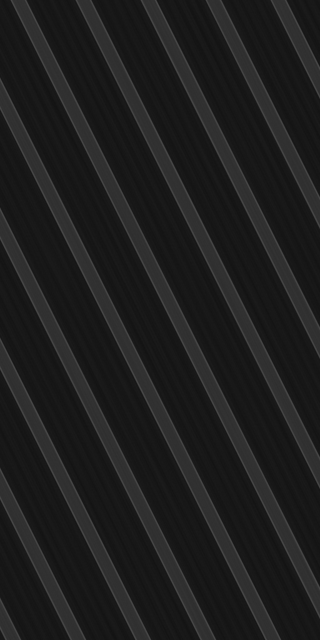
Write a Shadertoy shader that draws this pattern.

```glsl
// Lengths are in canvas widths, measured across the stripes
const vec2 STRIPE_NORMAL = vec2(0.8944, 0.4472);
const float PERIOD = 0.1817;
const float FIRST_CENTER = 0.0373;
const float BAND_HALF = 0.0222;
const float EDGE_WIDTH = 0.0047;

const vec3 GROUND = vec3(0.09);
const vec3 BAND = vec3(0.19);
const vec3 EDGE = vec3(0.275);

const float RIBS_PER_PERIOD = 6.0;
const float RIB_DEPTH = 0.007;
const vec2 STREAK_SCALE = vec2(190.0, 2.5);
const float STREAK_DEPTH = 0.014;
const float GRAIN_SCALE = 170.0;
const float GRAIN_DEPTH = 0.008;

vec2 gradientAt(vec2 cell) {
    vec3 q = fract(cell.xyx * vec3(0.1031, 0.1030, 0.0973));
    q += dot(q, q.yzx + 33.33);
    float angle = 6.2832 * fract((q.x + q.y) * q.z);
    return vec2(cos(angle), sin(angle));
}

float gradientNoise(vec2 p) {
    vec2 i = floor(p), f = fract(p);
    vec2 u = f * f * f * (f * (f * 6.0 - 15.0) + 10.0);
    vec2 e = vec2(0.0, 1.0);
    float low = mix(dot(gradientAt(i), f),
                    dot(gradientAt(i + e.yx), f - e.yx), u.x);
    float high = mix(dot(gradientAt(i + e.xy), f - e.xy),
                     dot(gradientAt(i + e.yy), f - e.yy), u.x);
    return mix(low, high, u.y);
}

// Coverage of the strip |distance| < halfWidth
float strip(float distance, float halfWidth, float blur) {
    return 1.0 - smoothstep(-blur, blur, abs(distance) - halfWidth);
}

void mainImage(out vec4 fragColor, in vec2 fragCoord) {
    vec2 p = fragCoord / iResolution.x;
    float blur = 0.75 / iResolution.x;

    // Coordinates across and along the diagonal stripes
    float across = dot(p, STRIPE_NORMAL) - FIRST_CENTER;
    float along = dot(p, vec2(-STRIPE_NORMAL.y, STRIPE_NORMAL.x));
    float phase = across / PERIOD;
    float d = (fract(phase + 0.5) - 0.5) * PERIOD;

    // Soft ribs on the ground between the bands
    vec3 ground = GROUND + RIB_DEPTH * cos(6.2832 * RIBS_PER_PERIOD * phase);

    // Band with a light line on both sides
    vec3 color = mix(ground, EDGE, strip(d, BAND_HALF, blur));
    color = mix(color, BAND, strip(d, BAND_HALF - EDGE_WIDTH, blur));

    // Lengthwise streaks and fine grain
    color += STREAK_DEPTH * gradientNoise(vec2(across, along) * STREAK_SCALE);
    color += GRAIN_DEPTH * gradientNoise(p * GRAIN_SCALE);

    fragColor = vec4(color, 1.0);
}
```
